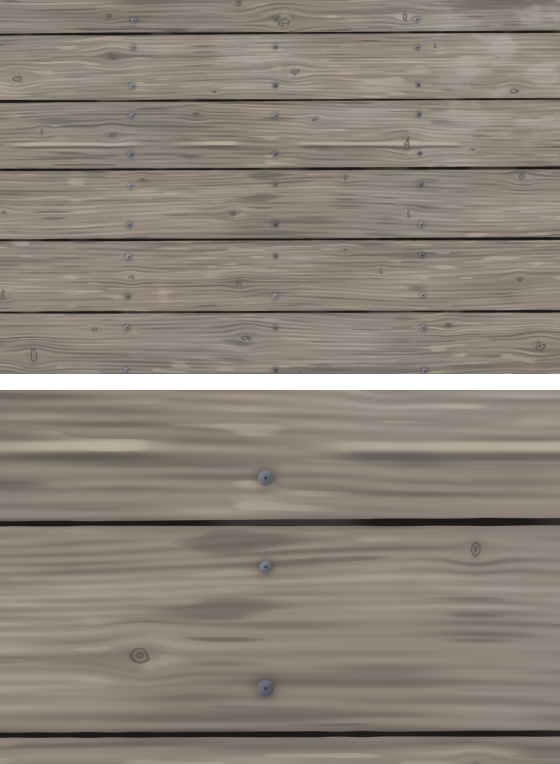
Top: the whole. Bottom: its middle third, enlarged.
Give the GLSL for this texture, as a Shadertoy shader.

```glsl
const float BOARD_HEIGHT = 0.186;
const float CANVAS_ASPECT = 1.5;
const int KNOTS_PER_BOARD = 6;

const vec3 WOOD_DARK = vec3(0.43, 0.405, 0.38);
const vec3 WOOD_MID = vec3(0.56, 0.525, 0.485);
const vec3 WOOD_PALE = vec3(0.66, 0.63, 0.595);
const vec3 KNOT_COLOR = vec3(0.33, 0.315, 0.30);
const vec3 SPLINTER_COLOR = vec3(0.73, 0.69, 0.62);
const vec3 GAP_COLOR = vec3(0.11, 0.10, 0.09);
const vec3 SCREW_COLOR = vec3(0.45, 0.48, 0.52);

float hash(vec2 p) {
    vec3 q = fract(p.xyx * vec3(0.1031, 0.1030, 0.0973));
    q += dot(q, q.yzx + 33.33);
    return fract((q.x + q.y) * q.z);
}

float noise(vec2 p) {
    vec2 cell = floor(p), f = fract(p);
    f = f * f * (3.0 - 2.0 * f);
    float low = mix(hash(cell), hash(cell + vec2(1, 0)), f.x);
    float high = mix(hash(cell + vec2(0, 1)), hash(cell + vec2(1, 1)), f.x);
    return mix(low, high, f.y);
}

float fbm(vec2 p) {
    float sum = 0.0, weight = 0.5;
    for (int i = 0; i < 4; i++) {
        sum += weight * noise(p);
        p = p * 2.03 + 17.3;
        weight *= 0.5;
    }
    return sum / 0.9375;
}

// Continuous board number: boards narrow a little upwards and tilt slightly
float boardCoordinate(vec2 p) {
    float k = (p.y - 0.166 - 0.004 * (p.x - 0.75) * (0.4 + p.y)) / 0.1965;
    return k + 0.0143 * k * k;
}

// x: grain shift around knots, y: knot darkness, z: ragged halo
vec3 knotField(vec2 p, float v, float id) {
    vec3 field = vec3(0.0);
    for (int i = 0; i < KNOTS_PER_BOARD; i++) {
        vec2 key = vec2(float(i) * 3.7 + 1.0, id * 5.3 + 40.0);
        float x = (float(i) + hash(key)) / float(KNOTS_PER_BOARD) * CANVAS_ASPECT;
        float level = mix(0.12, 0.88, hash(key + 11.0));
        float radius = mix(0.006, 0.019, pow(hash(key + 23.0), 1.5));
        vec2 d = vec2(p.x - x, (v - level) * BOARD_HEIGHT);
        vec2 bend = d / (radius * vec2(3.2, 2.2));
        field.x -= 0.75 * d.y * exp(-dot(bend, bend));
        vec2 oval = d / (radius * mix(vec2(1.2, 0.8), vec2(0.7, 1.5), step(0.7, hash(key + 31.0))));
        float r = length(oval) + 0.7 * (noise(p * 110.0 + key) - 0.5);
        float rings = 0.55 + 0.45 * cos(r * 11.0);
        field.y = max(field.y, (1.0 - smoothstep(0.55, 1.15, r)) * rings);
        field.z = max(field.z, exp(-r * r * 0.5));
    }
    return field;
}

vec3 woodColor(vec2 p, float v, float id) {
    vec3 knots = knotField(p, v, id);
    vec2 offset = vec2(id * 13.7, id * 29.1);
    float wave = 0.022 * (noise(vec2(p.x * 2.6, p.y * 7.0) + offset) - 0.5);
    vec2 g = vec2(p.x, p.y + wave + knots.x);

    // Growth lines, fibres and broad stains
    float drift = 2.2 * noise(g * vec2(1.5, 22.0) + offset);
    float lines = 0.5 + 0.5 * sin(6.2832 * (g.y * 92.0 + drift));
    float fibre = noise(g * vec2(11.0, 210.0) + offset);
    float streak = noise(g * vec2(3.0, 65.0) + offset);
    float stain = fbm(p * vec2(3.0, 9.0) + offset);
    float tone = 0.50 + 0.20 * (lines - 0.5) + 0.38 * (fibre - 0.5)
               + 0.30 * (streak - 0.5) + 0.45 * (stain - 0.5)
               + 0.10 * (hash(vec2(id + 9.0, 4.0)) - 0.5);
    vec3 color = mix(WOOD_DARK, WOOD_MID, smoothstep(0.0, 0.52, tone));
    color = mix(color, WOOD_PALE, smoothstep(0.45, 0.95, tone));
    color *= mix(vec3(1.025, 0.995, 0.96), vec3(0.98, 1.0, 1.025), fbm(p * 4.0 + offset + 5.0));

    // Raised pale splinters and dark checks
    float patchMask = smoothstep(0.38, 0.7, fbm(p * vec2(4.0, 14.0) + offset + 8.0));
    float splinter = smoothstep(0.70, 0.90, noise(g * vec2(16.0, 150.0) + offset + 60.0));
    float check = smoothstep(0.74, 0.93, noise(g * vec2(9.0, 135.0) + offset + 90.0));
    color = mix(color, SPLINTER_COLOR, 0.55 * splinter * patchMask);
    color = mix(color, KNOT_COLOR, 0.40 * check * (1.2 - patchMask));

    // Long split along one board, weathered outer boards
    float splitY = v - 0.37 + (wave + knots.x) * 2.0;
    float split = (1.0 - step(0.5, abs(id - 2.0))) * smoothstep(0.25, 0.6, noise(vec2(p.x * 7.0, 3.0)));
    color = mix(color, SPLINTER_COLOR, 0.8 * split * (1.0 - smoothstep(0.008, 0.035, abs(splitY))));
    color = mix(color, KNOT_COLOR, 0.6 * split * (1.0 - smoothstep(0.005, 0.03, abs(splitY + 0.05))));
    float outer = smoothstep(0.90, 1.0, p.y) + 1.0 - smoothstep(0.0, 0.07, p.y);
    color = mix(color, WOOD_DARK * 0.9, 0.65 * outer * smoothstep(0.4, 0.75, streak));

    // Bleached scuffs towards the upper right
    float region = smoothstep(0.95, 1.4, p.x) * smoothstep(0.5, 0.75, p.y);
    float scuff = smoothstep(0.46, 0.68, fbm(p * vec2(9.0, 15.0) + 3.0)) * (0.5 + 0.5 * fibre);
    color = mix(color, vec3(0.70, 0.68, 0.65), 0.75 * region * scuff);

    color = mix(color, KNOT_COLOR, 0.22 * knots.z * smoothstep(0.3, 0.7, noise(p * vec2(80.0, 140.0))));
    return mix(color, KNOT_COLOR, 0.72 * knots.y);
}

// Two screws per board in three slightly converging columns
vec3 addScrew(vec3 color, vec2 p, float v, float id, float pixel) {
    float spacing = 0.388 + 0.022 * (0.5 - p.y);
    float column = clamp(round((p.x - 0.736) / spacing), -1.0, 1.0);
    float upper = step(0.5, v);
    vec2 key = vec2(column + 5.0, id * 2.0 + upper + 20.0);
    float level = mix(0.21, 0.78, upper) + 0.03 * (hash(key) - 0.5);
    vec2 d = vec2(p.x - 0.736 - column * spacing, (v - level) * BOARD_HEIGHT);
    float r = length(d), radius = mix(0.0055, 0.0075, hash(key + 7.0));
    color *= 1.0 - 0.35 * exp(-pow(r / (radius * 1.3), 2.0));
    vec3 head = SCREW_COLOR * mix(0.8, 1.2, hash(key + 13.0));
    head *= 0.82 + 0.35 * smoothstep(-radius, radius, d.y - d.x);
    head *= 1.0 - 0.4 * (1.0 - smoothstep(0.001, 0.001 + pixel, r));
    return mix(color, head, 0.85 * (1.0 - smoothstep(radius - pixel, radius + pixel, r)));
}

void mainImage(out vec4 fragColor, in vec2 fragCoord) {
    vec2 p = fragCoord / iResolution.y;
    float pixel = 1.0 / iResolution.y;
    float row = boardCoordinate(p);
    float id = floor(row), v = fract(row);
    vec3 color = addScrew(woodColor(p, v, id), p, v, id, pixel);

    // Dark gaps with uneven edges and soft shading
    float joint = floor(row + 0.5);
    float edge = abs(row - joint) * BOARD_HEIGHT;
    float width = 0.0014 + 0.0020 * noise(vec2(p.x * 3.5, joint * 7.0))
                + 0.0007 * noise(vec2(p.x * 45.0, joint * 3.0));
    color *= 1.0 - 0.28 * exp(-edge / 0.004);
    vec3 gap = GAP_COLOR + 0.10 * smoothstep(0.55, 0.9, noise(vec2(p.x * 14.0, joint + 31.0)));
    color = mix(gap, color, smoothstep(width - 0.7 * pixel, width + 0.9 * pixel, edge));
    fragColor = vec4(color, 1.0);
}
```
